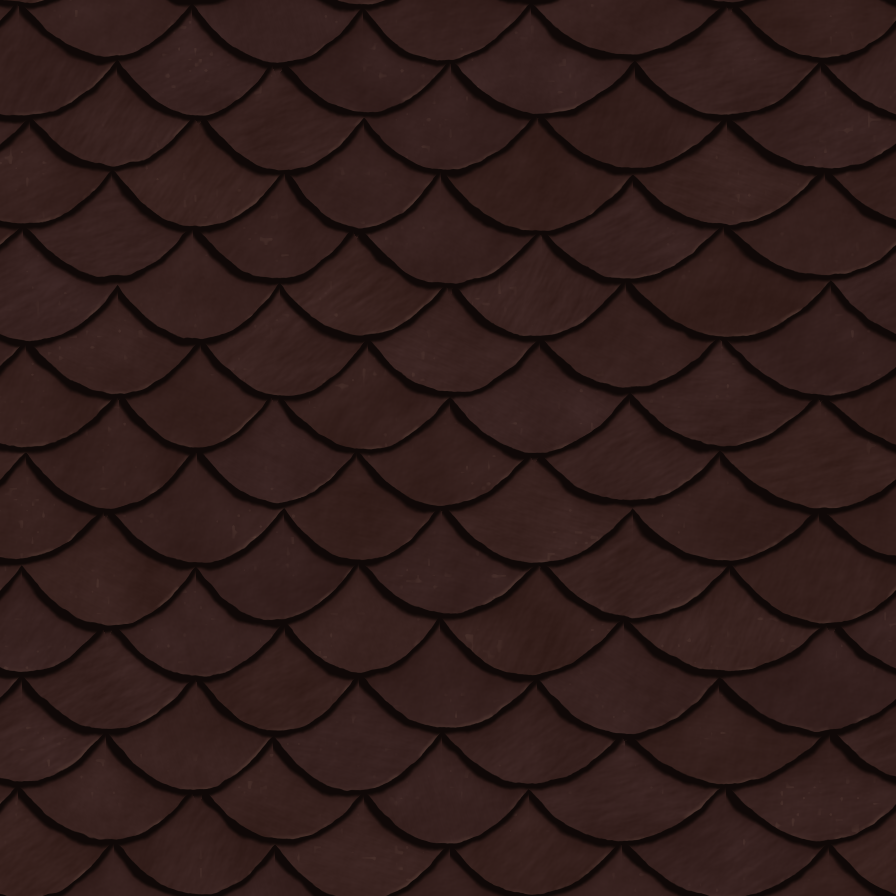
Reproduce this texture procedurally as a Shadertoy shader.

```glsl
const float COLUMNS = 5.0;
const float ROWS = 16.0;
const vec3 GROOVE = vec3(0.060, 0.033, 0.026);
const vec3 SHADE = vec3(0.14, 0.07, 0.06);
const vec3 SLATE_DARK = vec3(0.18, 0.10, 0.085);
const vec3 SLATE_LIGHT = vec3(0.25, 0.16, 0.15);
const vec3 RIM = vec3(0.34, 0.24, 0.21);

float hash(vec2 p) {
    vec3 q = fract(p.xyx * vec3(0.1031, 0.1030, 0.0973));
    q += dot(q, q.yzx + 33.33);
    return fract((q.x + q.y) * q.z);
}

float noise(vec2 p) {
    vec2 i = floor(p), f = fract(p);
    f = f * f * (3.0 - 2.0 * f);
    return mix(mix(hash(i), hash(i + vec2(1, 0)), f.x),
               mix(hash(i + vec2(0, 1)), hash(i + vec2(1, 1)), f.x), f.y);
}

float fbm(vec2 p) {
    float sum = 0.0, amp = 0.5;
    for (int i = 0; i < 4; i++) {
        sum += amp * noise(p);
        p = mat2(1.6, 1.2, -1.2, 1.6) * p + 17.3;
        amp *= 0.5;
    }
    return sum;
}

vec2 rotate(vec2 p, float a) {
    return mat2(cos(a), sin(a), -sin(a), cos(a)) * p;
}

// Random value per scale, wrapping at the canvas border
float scaleHash(float column, float row, float seed) {
    return hash(vec2(mod(column, COLUMNS), mod(row, ROWS)) + seed);
}

// Jittered meeting point of two neighbouring scales
vec2 cusp(float column, float row) {
    return vec2(column + 0.08 * (scaleHash(column, row, 11.0) - 0.5),
                0.20 * (scaleHash(column, row, 37.0) - 0.5));
}

// x: distance inside the curved lower edge, y: -1..1 across, zw: scale id
vec4 scaleAt(vec2 uv, vec2 grid, float row) {
    float x = grid.x - 0.5 * mod(row, 2.0);
    float column = floor(x);
    vec2 left = cusp(column, row), right = cusp(column + 1.0, row);
    if (x < left.x) {
        column -= 1.0;
        right = left;
        left = cusp(column, row);
    } else if (x > right.x) {
        column += 1.0;
        left = right;
        right = cusp(column + 1.0, row);
    }
    float f = (x - left.x) / (right.x - left.x);
    float s = 2.0 * f - 1.0;
    float drop = 1.0 + 0.12 * (scaleHash(column, row, 53.0) - 0.5);
    float ragged = 0.09 * (fbm(uv * 55.0 + row * 7.0) - 0.47);
    float edge = row + mix(left.y, right.y, f) + drop * (1.0 - pow(abs(s), 2.1)) + ragged;
    return vec4((edge - grid.y) / ROWS / sqrt(1.0 + 1.56 * s * s), s, column, row);
}

// Surface height: stretched cleavage streaks plus fine grain
float slateHeight(vec2 uv, float angle, float streaks, float seed) {
    vec2 p = rotate(uv, angle) * vec2(32.0, 115.0) + seed;
    return streaks * fbm(p) + 0.6 * fbm(uv * 75.0 + seed);
}

void mainImage(out vec4 fragColor, in vec2 fragCoord) {
    vec2 uv = fragCoord / iResolution.xy;
    float pixel = 1.0 / iResolution.y;

    // Columns are gently squeezed toward the middle right
    float warped = uv.x + 0.0145 - 0.015 * cos(6.28319 * (uv.x - 0.066));
    vec2 grid = vec2((warped - 0.026) * COLUMNS, (1.0 - uv.y) * ROWS - 0.04);

    // Upper rows overlap lower ones: take the first that covers this point
    vec4 tile = vec4(0.0);
    float gap = 1.0, side = 0.0;
    for (int k = -2; k <= 2; k++) {
        tile = scaleAt(uv, grid, floor(grid.y) + float(k));
        if (tile.x > 0.0) break;
        if (-tile.x < gap) {
            gap = -tile.x;
            side = tile.y;
        }
    }

    // Slate face with relief, blotches and a tint per scale
    float tint = scaleHash(tile.z, tile.w, 71.0);
    float angle = 2.4 * (scaleHash(tile.z, tile.w, 89.0) - 0.5);
    float streaks = 0.25 + 0.75 * tint;
    float seed = 40.0 * tint;
    float relief = slateHeight(uv, angle, streaks, seed)
                 - slateHeight(uv + vec2(0.002, -0.0025), angle, streaks, seed);
    float blotch = fbm(uv * 18.0 + seed);
    float tone = 0.46 + 0.22 * (tint - 0.5) + 0.9 * (blotch - 0.47) + 0.85 * relief;
    vec3 color = mix(SLATE_DARK, SLATE_LIGHT, clamp(tone, -0.35, 1.5));
    color += vec3(-0.004, 0.0, 0.007) * (scaleHash(tile.z, tile.w, 97.0) - 0.3);

    // Pale flecks and a worn rim, strongest on the lower right
    float fleck = smoothstep(0.84, 0.97, noise(uv * 165.0)) * smoothstep(0.48, 0.7, blotch);
    float worn = smoothstep(0.40, 0.68, fbm(uv * 48.0 + 9.0));
    float rim = (1.0 - smoothstep(0.001, 0.006, tile.x)) * worn;
    color = mix(color, RIM, 0.4 * fleck + 0.6 * rim * smoothstep(-0.7, 0.6, tile.y));

    // Soft shade and dark groove under the overlapping scale
    float width = mix(0.0078, 0.0046, smoothstep(-0.6, 0.6, side));
    width *= 0.7 + 0.6 * noise(uv * 45.0);
    color = mix(color, SHADE, 0.65 * exp(-max(gap - width, 0.0) / 0.005));
    float groove = 1.0 - smoothstep(width - 0.002, width + 0.002 + pixel, gap);
    groove = max(groove, 1.0 - smoothstep(0.0, 1.5 * pixel, tile.x));
    fragColor = vec4(mix(color, GROOVE, groove), 1.0);
}
```
